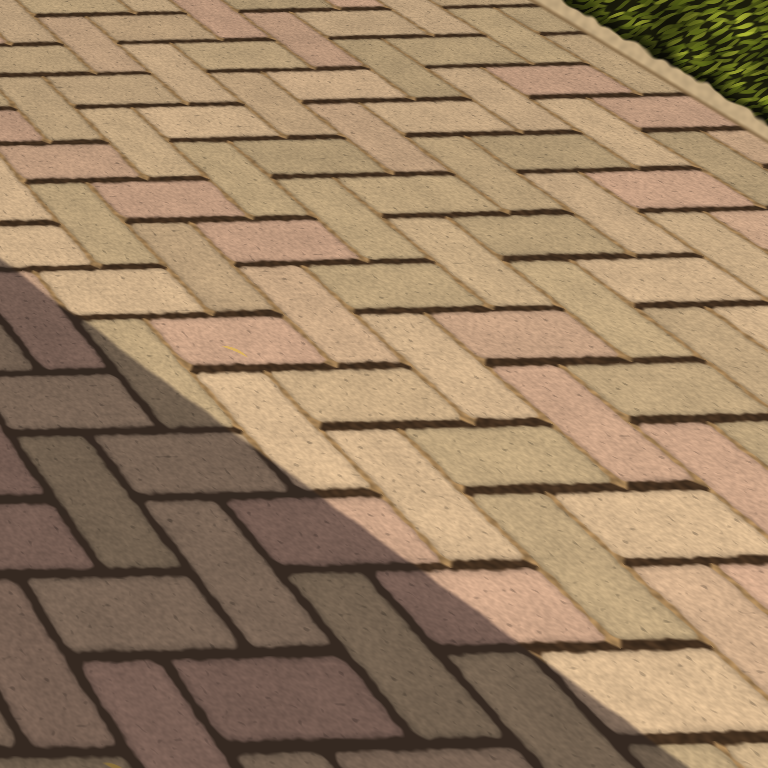
Reproduce this texture procedurally as a WebGL 1 fragment shader.

```glsl
precision highp float;
// Sunlit herringbone brick paving seen in perspective, with a straight shadow
// over the lower left and a kerb with grass at the upper right. The view is
// projected onto the ground plane, where each 2:1 brick is a rounded box.
uniform vec2 u_resolution;

const vec3 TAN = vec3(0.80, 0.68, 0.535);
const vec3 OLIVE = vec3(0.735, 0.635, 0.485);
const vec3 PINK = vec3(0.775, 0.625, 0.515);
const vec3 SAND = vec3(0.61, 0.48, 0.32);
const vec3 GAP = vec3(0.25, 0.18, 0.12);
const vec3 SHADE_GAP = vec3(0.20, 0.155, 0.125);
const vec3 SHADE_TINT = vec3(0.57, 0.56, 0.60);
const vec3 KERB = vec3(0.75, 0.65, 0.50);
const vec3 SOIL = vec3(0.11, 0.11, 0.045);
const vec3 BLADE = vec3(0.37, 0.42, 0.10);
const vec3 BLADE_TIP = vec3(0.62, 0.64, 0.20);

float hash(vec2 p) {
  return fract(sin(dot(p, vec2(127.1, 311.7))) * 43758.55);
}

float gradientDot(vec2 cell, vec2 offset) {
  float angle = 6.2832 * hash(cell);
  return dot(vec2(cos(angle), sin(angle)), offset);
}

// Gradient noise, about -0.7 to 0.7
float noise(vec2 p) {
  vec2 i = floor(p), f = fract(p);
  vec2 s = f * f * f * (f * (f * 6.0 - 15.0) + 10.0);
  vec2 e = vec2(1.0, 0.0);
  return mix(mix(gradientDot(i, f), gradientDot(i + e.xy, f - e.xy), s.x),
             mix(gradientDot(i + e.yx, f - e.yx), gradientDot(i + e.xx, f - e.xx), s.x), s.y);
}

float roundedBox(vec2 p, vec2 halfSize, float radius) {
  vec2 q = abs(p) - halfSize + radius;
  return length(max(q, 0.0)) + min(max(q.x, q.y), 0.0) - radius;
}

// Depth scale of the ground: larger is nearer
float nearness(vec2 p) {
  return (p.y + 0.021 * (p.x - 0.39) + 1.037) / 30.81;
}

// Ground position in brick widths, y towards the viewer
vec2 groundPlane(vec2 p, float nearScale) {
  return vec2(((p.x + 1.0625) / nearScale - 26.6) / 1.9466, 21.3 - 1.0 / nearScale);
}

// Dry curled leaves, sparse over the ground
float leafMask(vec2 g) {
  vec2 cell = floor(g / 2.5);
  vec2 q = g - (cell + 0.25 + 0.5 * vec2(hash(cell + 3.0), hash(cell + 8.0))) * 2.5;
  q = vec2(q.x - q.y, q.x + q.y) * 0.7;
  q.x += 2.0 * q.y * q.y;
  float leaf = 1.0 - smoothstep(0.7, 1.1, length(q / vec2(0.035, 0.15)));
  return leaf * step(0.88, hash(cell + 21.0));
}

vec3 paving(vec2 g, float shade, float aa) {
  // Herringbone cell to brick
  vec2 cell = floor(g);
  float k = mod(cell.x - cell.y, 4.0);
  bool across = k < 1.5;
  vec2 origin = cell - (across ? vec2(floor(k + 0.5), 0.0) : vec2(0.0, floor(3.5 - k)));
  vec2 halfSize = across ? vec2(1.0, 0.5) : vec2(0.5, 1.0);
  vec2 q = g - origin - halfSize;
  float seed = hash(origin);

  // Worn outline, with a deeper gap on the near side
  float wear = 0.03 * noise(g * 9.0) + 0.025 * noise(g * 3.0 + 7.0);
  float side = mix(0.033, 0.055, shade);
  float front = 0.075 + 0.035 * hash(origin + 5.0);
  vec2 inset = vec2(side, (front + 0.025) * 0.5);
  float d = roundedBox(q + vec2(0.0, (front - 0.025) * 0.5), halfSize - inset, 0.10) + wear;

  // Brick face: tone, mottling, pits and soft rim
  vec3 face = mix(mix(TAN, OLIVE, smoothstep(0.35, 0.75, seed)), PINK, smoothstep(0.6, 0.9, hash(origin + 11.0)));
  face *= 0.97 + 0.07 * hash(origin + 17.0);
  float grain = noise(g * 15.0) + 0.6 * noise(g * 27.0);
  face *= 1.0 + 0.11 * grain + 0.07 * noise(g * 2.2);
  face *= 1.0 - 0.2 * smoothstep(0.32, 0.6, noise(g * 12.0 + 31.0));
  face *= 1.0 - 0.14 * smoothstep(-0.09, 0.0, d);

  // Joints: sandy along the sides, dark along the front
  vec2 edge = halfSize - abs(q);
  float frontJoint = smoothstep(-0.04, 0.04, edge.x - edge.y);
  vec3 joint = mix(SAND, GAP, frontJoint) * (1.0 + 0.35 * noise(g * 11.0 + 4.0));
  joint = mix(joint, SHADE_GAP, shade);
  face *= mix(vec3(1.0), SHADE_TINT, shade);
  vec3 color = mix(face, joint, smoothstep(-aa, aa, d));
  return mix(color, vec3(0.86, 0.70, 0.38) * (1.0 - 0.4 * shade), leafMask(g));
}

// Layers of slanted blades over dark soil
vec3 grass(vec2 p) {
  vec3 color = SOIL;
  for (int i = 0; i < 5; i++) {
    float layer = float(i);
    float angle = 0.35 + 0.28 * sin(layer * 2.4);
    vec2 r = vec2(p.x * cos(angle) - p.y * sin(angle), p.x * sin(angle) + p.y * cos(angle));
    vec2 grid = r * vec2(32.0, 95.0) + layer * 7.3;
    grid.y += 0.5 * noise(p * 40.0 + layer);
    vec2 cell = floor(grid);
    vec2 q = fract(grid) - 0.5 - 0.2 * (vec2(hash(cell), hash(cell + 9.0)) - 0.5);
    float blade = 1.0 - smoothstep(0.55, 1.0, length(q / vec2(0.48, 0.3)));
    vec3 tone = mix(BLADE * 0.5, mix(BLADE, BLADE_TIP, hash(cell + 2.0)), 0.25 + 0.15 * layer);
    color = mix(color, tone, blade * step(0.35, hash(cell + 4.0)));
  }
  return color * (0.95 + 0.7 * noise(p * 18.0));
}

void main() {
  vec2 p = gl_FragCoord.xy / u_resolution;
  p.y = 1.0 - p.y;
  float pixel = 1.0 / min(u_resolution.x, u_resolution.y);
  float nearScale = nearness(p);
  vec2 g = groundPlane(p, nearScale);
  float aa = 0.015 + 0.7 * pixel / (30.81 * nearScale * nearScale);

  // Cast shadow below a slanting line
  float shadowLine = p.y - 0.338 - 0.738 * p.x + 0.004 * noise(p * 22.0);
  float shade = smoothstep(-0.003 - pixel, 0.003 + pixel, shadowLine);
  vec3 color = paving(g, shade, aa) * mix(0.92, 1.03, smoothstep(0.0, 0.7, p.y));

  // Kerb and grass beyond the paving
  float border = p.y - 0.6 * (p.x - 0.732);
  float soft = 0.002 + pixel;
  vec3 kerb = KERB * (1.0 + 0.12 * noise(p * 90.0));
  kerb = mix(kerb, SAND * 0.8, smoothstep(0.018, 0.026, border));
  color = mix(kerb, color, smoothstep(-soft, soft, border - 0.026));
  float lawn = border + 0.012 * noise(p * 45.0);
  vec3 turf = grass(p) * mix(0.35, 1.0, smoothstep(0.0, 0.03, -lawn));
  color = mix(turf, color, smoothstep(-soft, soft, lawn));
  gl_FragColor = vec4(color, 1.0);
}
```
